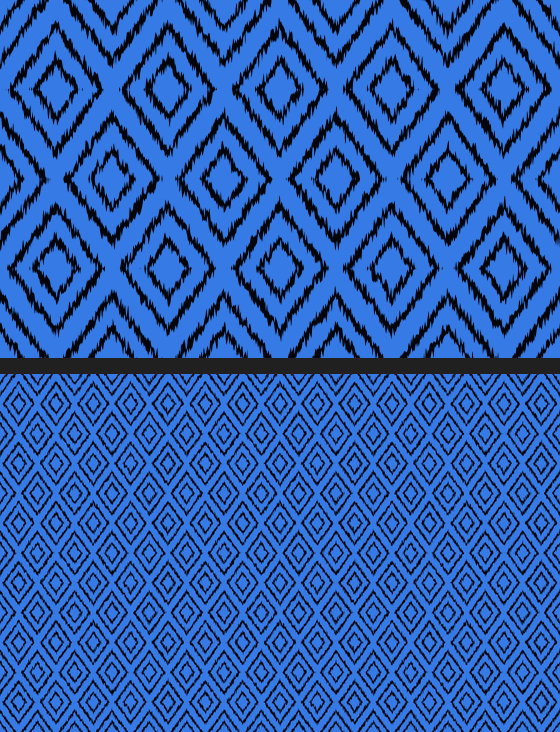
Top, the tile; bottom, the same tile 3 across and 3 down.
Give the GLSL for this pattern, as a Shadertoy shader.

```glsl
// Ikat weave: staggered concentric black diamonds with frayed vertical threads on blue.

const vec3  GROUND      = vec3(0.21, 0.48, 0.90);
const vec3  INK         = vec3(0.012, 0.020, 0.045);
const vec2  REPEATS     = vec2(5.0, 2.0);     // whole repeats across and down
const float SLOPE       = 0.875;              // diamond height over width, in cell units
const float OUTER_SIZE  = 0.351;              // half heights, in cell heights
const float INNER_SIZE  = 0.164;
const float OUTER_HALF  = 0.028;              // half line widths, measured vertically
const float INNER_HALF  = 0.025;
const vec2  FIBRE_GRID  = vec2(330.0, 16.0);  // noise cells over the canvas
const vec2  CLUMP_GRID  = vec2(90.0, 12.0);
const float FIBRE_SHIFT = 0.050;              // vertical slip of single threads
const float FIBRE_SWELL = 0.032;              // change of line width per thread
const float CLUMP_SHIFT = 0.026;              // slip of thread bundles
const float SOFTNESS    = 0.003;
const ivec2 SAMPLES     = ivec2(4, 2);

// Unit gradient for a lattice point
vec2 latticeGradient(ivec2 cell, uint seed) {
    uint h = uint(cell.x) * 0x9E3779B1u ^ uint(cell.y) * 0x85EBCA77u ^ seed * 0xC2B2AE3Du;
    h = (h ^ (h >> 15)) * 0x2C1B3C6Du;
    h = (h ^ (h >> 12)) * 0x297A2D39u;
    h ^= h >> 15;
    float angle = float(h & 0xFFFFu) * (6.28318 / 65536.0);
    return vec2(cos(angle), sin(angle));
}

float corner(vec2 cell, vec2 offset, vec2 local, vec2 period, uint seed) {
    vec2 wrapped = mod(cell + offset, period);
    return dot(latticeGradient(ivec2(wrapped + 0.5), seed), local - offset);
}

// Gradient noise that wraps over the unit canvas
float wrapNoise(vec2 uv, vec2 period, uint seed) {
    vec2 p = uv * period;
    vec2 cell = floor(p);
    vec2 f = p - cell;
    vec2 w = f * f * f * (f * (f * 6.0 - 15.0) + 10.0);
    float low  = mix(corner(cell, vec2(0, 0), f, period, seed),
                     corner(cell, vec2(1, 0), f, period, seed), w.x);
    float high = mix(corner(cell, vec2(0, 1), f, period, seed),
                     corner(cell, vec2(1, 1), f, period, seed), w.x);
    return mix(low, high, w.y);
}

// Diamond distance from the nearest whole-number point
float diamond(vec2 p) {
    vec2 q = abs(fract(p + 0.5) - 0.5);
    return q.x * SLOPE + q.y;
}

// Ink coverage at one point of the canvas
float inkCoverage(vec2 uv, float edge) {
    vec2 p = uv * REPEATS;
    float d = min(diamond(p), diamond(p + 0.5));

    // Thread slip and uneven dye
    d += FIBRE_SHIFT * wrapNoise(uv, FIBRE_GRID, 1u);
    d += CLUMP_SHIFT * wrapNoise(uv, CLUMP_GRID, 2u);
    float swell = FIBRE_SWELL * wrapNoise(uv, FIBRE_GRID, 3u);

    float outer = abs(d - OUTER_SIZE) - OUTER_HALF;
    float inner = abs(d - INNER_SIZE) - INNER_HALF;
    return 1.0 - smoothstep(-edge, edge, min(outer, inner) - swell);
}

void mainImage(out vec4 fragColor, in vec2 fragCoord) {
    float edge = SOFTNESS + 0.5 * REPEATS.y / iResolution.y;

    // Several samples per pixel keep the thin threads smooth
    float ink = 0.0;
    for (int j = 0; j < SAMPLES.y; j++) {
        for (int i = 0; i < SAMPLES.x; i++) {
            vec2 jitter = (vec2(i, j) + 0.5) / vec2(SAMPLES) - 0.5;
            ink += inkCoverage((fragCoord + jitter) / iResolution.xy, edge);
        }
    }
    ink /= float(SAMPLES.x * SAMPLES.y);

    fragColor = vec4(mix(GROUND, INK, ink), 1.0);
}
```
